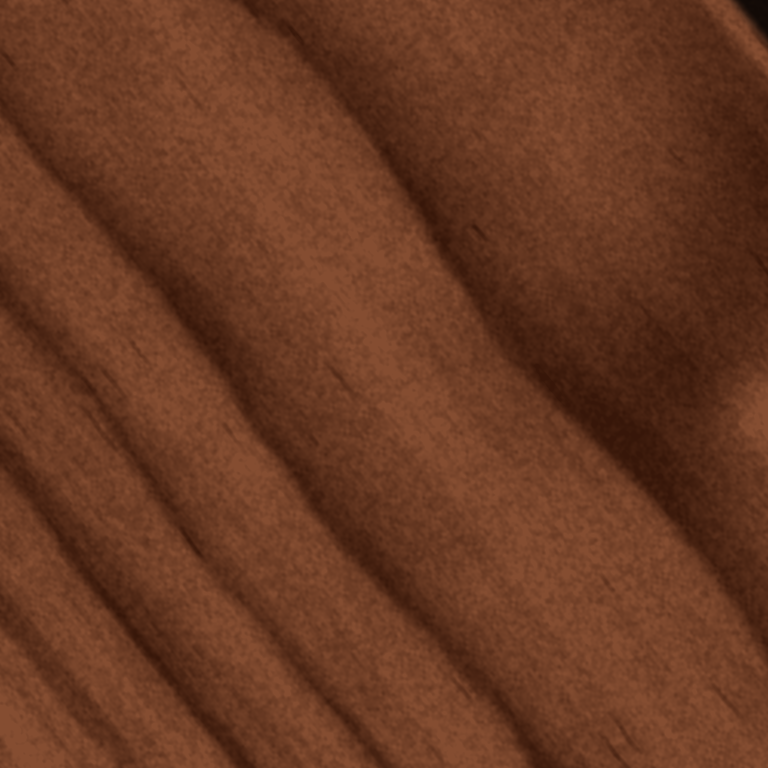
A Shadertoy shader for this texture:

```glsl
// Brown wood with diagonal growth rings: each ring has a crisp edge on one side
// and a soft fade on the other. The rings lie in a frame turned along the grain,
// then shaded patches, fibre streaks, short pores and a fine nap are added.

const vec3 DARK_WOOD = vec3(0.215, 0.088, 0.035);
const vec3 LIGHT_WOOD = vec3(0.480, 0.274, 0.172);
const vec2 GRAIN_DIR = vec2(0.625, -0.780);
const int RING_COUNT = 5;
const float RING_POS[RING_COUNT] = float[](0.127, 0.247, 0.385, 0.545, 0.875);

// Integer hash, 0 to 1
float hash(vec2 cell) {
    uvec2 q = uvec2(ivec2(cell)) * uvec2(1597334677u, 3812015801u);
    uint n = (q.x ^ q.y) * 1597334677u;
    n = (n ^ (n >> 15)) * 2246822519u;
    n ^= n >> 13;
    return float(n >> 8) / 16777216.0;
}

// Smooth value noise, 0 to 1
float noise(vec2 p) {
    vec2 i = floor(p);
    vec2 f = fract(p);
    f = f * f * (3.0 - 2.0 * f);
    float low = mix(hash(i), hash(i + vec2(1, 0)), f.x);
    float high = mix(hash(i + vec2(0, 1)), hash(i + vec2(1, 1)), f.x);
    return mix(low, high, f.y);
}

float fbm(vec2 p) {
    float sum = 0.0;
    float amp = 0.5;
    for (int i = 0; i < 4; i++) {
        sum += amp * noise(p);
        p = p * 2.03 + 17.0;
        amp *= 0.5;
    }
    return sum / 0.9375;
}

// Soft elliptical spot
float blob(vec2 p, vec2 centre, vec2 radius) {
    vec2 d = (p - centre) / radius;
    return exp(-dot(d, d));
}

// Shade of one ring at signed distance d: crisp before, fading after
float ringShade(float d, float fade) {
    float before = 0.28 * exp(min(d, 0.0) / 0.035);
    float after = exp(-max(d, 0.0) / fade);
    return mix(before, after, smoothstep(-0.016, 0.008, d));
}

// Sum of all rings; g.x runs along the grain, g.y across it
float rings(vec2 g) {
    float wave = 0.6 * cos((g.x + 0.35) * 9.2) + 1.4 * (fbm(g * vec2(4.0, 5.0) + 9.0) - 0.5);
    float across = g.y - wave * mix(0.006, 0.026, smoothstep(0.2, 0.9, g.y));
    across += 0.008 * (noise(g * vec2(14.0, 20.0)) - 0.5);
    float shade = 0.0;
    for (int i = 0; i < RING_COUNT; i++) {
        float pos = RING_POS[i];
        float fade = mix(0.027, 0.105, smoothstep(0.3, 0.95, pos));
        float strength = 0.65 + 0.35 * noise(vec2(g.x * 4.0, float(i) * 7.3));
        shade += strength * ringShade(across - pos, fade);
    }
    return shade;
}

// Short straight dark pores, one candidate per stretched cell
float pores(vec2 g, vec2 size) {
    vec2 cell = floor(g / size);
    vec2 f = fract(g / size) - 0.5;
    float slide = (hash(cell + 31.0) - 0.5) * 0.5;
    float halfLength = 0.08 + 0.16 * hash(cell + 57.0);
    float bend = 0.12 * (noise(g * 35.0) - 0.5);
    float along = 1.0 - smoothstep(0.2, 1.0, abs(f.x - slide) / halfLength);
    float across = 1.0 - smoothstep(0.02, 0.20, abs(f.y + bend));
    return along * across * smoothstep(0.76, 0.96, hash(cell));
}

void mainImage(out vec4 fragColor, in vec2 fragCoord) {
    vec2 p = fragCoord / iResolution.xy;
    vec2 acrossDir = vec2(-GRAIN_DIR.y, GRAIN_DIR.x);
    vec2 g = vec2(dot(p, GRAIN_DIR), dot(p, acrossDir));

    // Growth rings
    float tone = 1.02 - 1.0 * rings(g);

    // Shaded patches, pale knot and the strip at the corner
    float cloud = fbm(p * 6.0 + 3.0);
    float strip = smoothstep(1.325, 1.350, g.y);
    tone -= 0.65 * blob(p, vec2(0.96, 0.66), vec2(0.15, 0.18)) * (0.5 + cloud);
    tone -= 0.35 * blob(p, vec2(0.87, 0.50), vec2(0.10, 0.10));
    tone -= 0.55 * smoothstep(1.13, 1.32, g.y) * (1.0 - strip);
    tone += 0.75 * blob(p, vec2(1.01, 0.46), vec2(0.06, 0.05));
    tone += 0.35 * (cloud - 0.5);

    // Broad bands and fibre streaks, denser toward the lower left, and pores
    float fineWood = 1.0 - smoothstep(0.15, 0.65, g.y);
    tone += 0.35 * (fbm(g * vec2(2.5, 14.0) + 5.0) - 0.5);
    tone += mix(0.25, 0.75, fineWood) * (fbm(g * vec2(2.5, 48.0)) - 0.5);
    tone -= 0.35 * pores(g, vec2(0.21, 0.026));

    // Fine nap, stronger on the pale wood
    float nap = 0.32 * (noise(g * vec2(170.0, 220.0)) - 0.5);
    nap += 0.20 * (noise(p * 115.0 + 40.0) - 0.5);
    nap += 0.16 * (noise(p * 250.0 + 90.0) - 0.5);
    tone = max(tone, 0.04) + nap * mix(0.6, 1.0, clamp(tone, 0.0, 1.0));

    tone = clamp(tone, 0.0, 1.15);
    vec3 color = mix(DARK_WOOD, LIGHT_WOOD, tone);
    color *= 1.0 - 0.85 * smoothstep(1.358, 1.380, g.y);
    fragColor = vec4(color, 1.0);
}
```
